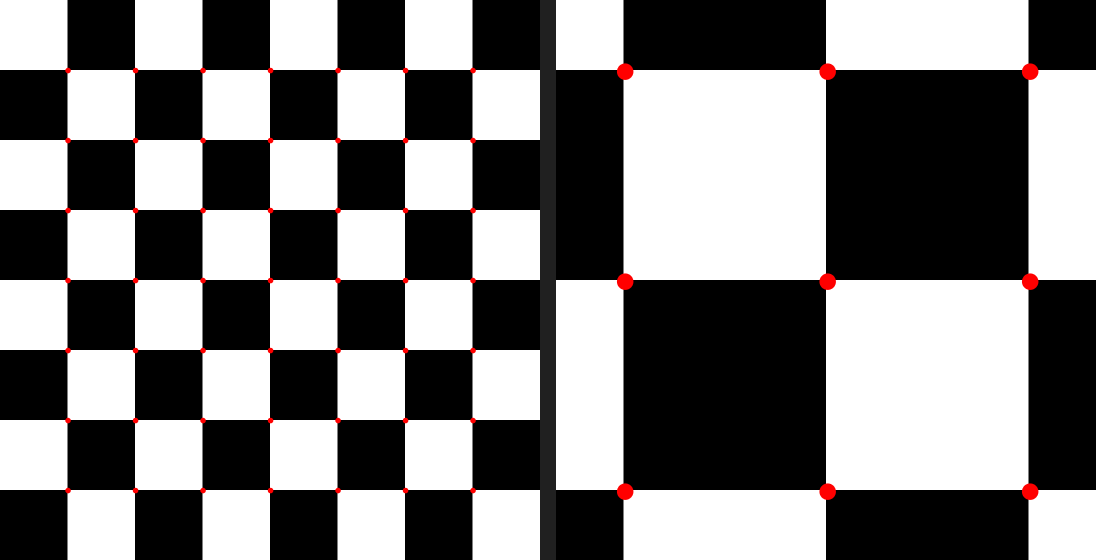
Left, the full canvas; right, a detail of the centre.
Write a WebGL 1 fragment shader that draws this pattern.

```glsl
precision highp float;

uniform vec2 u_resolution;

const float CELLS = 8.0;
const float DOT_RADIUS = 0.0049;
const vec2 DOT_OFFSET = vec2(0.001, -0.001);
const vec3 BLACK = vec3(0.0);
const vec3 WHITE = vec3(1.0);
const vec3 RED = vec3(1.0, 0.0, 0.0);

// Square wave per axis, from -1 to 1, with edges one pixel wide
vec2 squareWave(vec2 cell, vec2 pixelInCells) {
  vec2 edgeDistance = abs(mod(cell + 0.5, 2.0) - 1.0) - 0.5;
  return clamp(2.0 * edgeDistance / pixelInCells, -1.0, 1.0);
}

// 0 on dark squares, 1 on light ones; the lower left square is dark
float checker(vec2 cell, vec2 pixelInCells) {
  vec2 wave = squareWave(cell, pixelInCells);
  return 0.5 - 0.5 * wave.x * wave.y;
}

// Signed distance to a disc at the nearest interior corner
float cornerDot(vec2 point, vec2 cellSize, vec2 offset, float radius) {
  vec2 centered = point - offset;
  vec2 corner = clamp(floor(centered / cellSize + 0.5), 1.0, CELLS - 1.0);
  return length(centered - corner * cellSize) - radius;
}

float coverage(float signedDistance, float pixel) {
  return clamp(0.5 - signedDistance / pixel, 0.0, 1.0);
}

void main() {
  // Canvas height is one unit
  float pixel = 1.0 / u_resolution.y;
  vec2 point = gl_FragCoord.xy * pixel;
  vec2 cellSize = u_resolution * pixel / CELLS;

  // Board
  vec3 color = mix(BLACK, WHITE, checker(point / cellSize, pixel / cellSize));

  // Corner markers
  float dotDistance = cornerDot(point, cellSize, DOT_OFFSET, DOT_RADIUS);
  color = mix(color, RED, coverage(dotDistance, pixel));

  gl_FragColor = vec4(color, 1.0);
}
```
